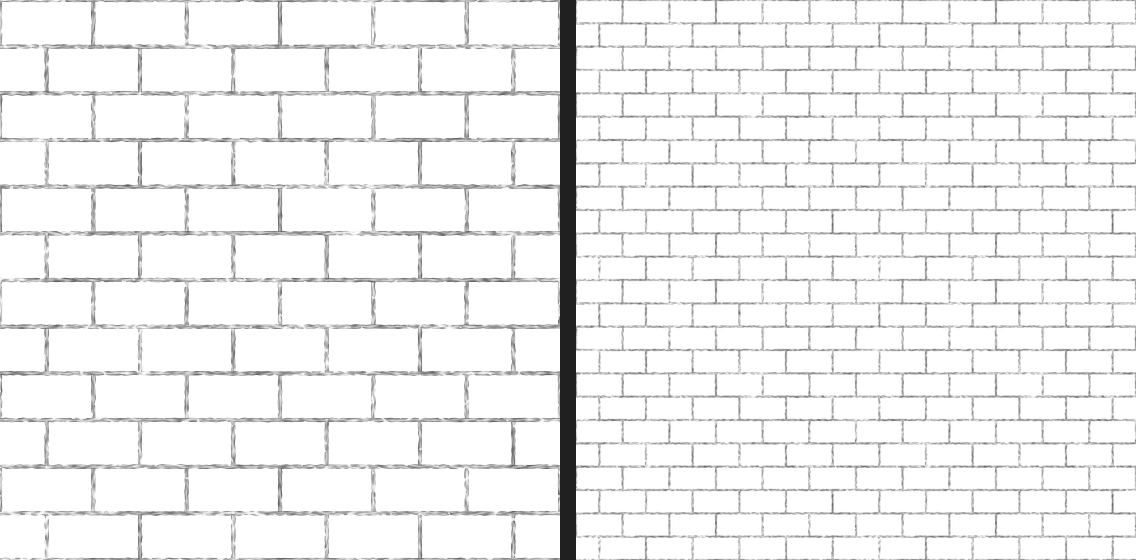
Left: one tile. Right: repeated 2 by 2.
Reproduce this pattern procedurally as a WebGL 1 fragment shader.

```glsl
precision highp float;

uniform vec2 u_resolution;

#define BRICKS vec2(6.0, 12.0)
#define HALF_JOINT 0.0036
#define ROUGHNESS 0.0016
#define STREAKS vec2(64.0, 256.0)
#define MORTAR_TONE 0.665
#define STREAK_CONTRAST 0.42
#define EDGE_SHADE 0.13
#define WEAR 0.16
#define FLECKS 0.75
#define BRICK_COLOR vec3(1.0)

vec2 gradientAt(vec2 cell, vec2 period) {
    cell = mod(cell, period);
    vec3 h = fract(cell.xyx * vec3(0.1031, 0.1030, 0.0973));
    h += dot(h, h.yzx + 33.33);
    float angle = 6.2831853 * fract((h.x + h.y) * h.z);
    return vec2(cos(angle), sin(angle));
}

// Gradient noise over the unit canvas, wrapping after a whole period
float wrappedNoise(vec2 uv, vec2 period) {
    vec2 p = uv * period;
    vec2 i = floor(p);
    vec2 f = p - i;
    vec2 w = f * f * f * (f * (f * 6.0 - 15.0) + 10.0);
    float a = dot(gradientAt(i, period), f);
    float b = dot(gradientAt(i + vec2(1.0, 0.0), period), f - vec2(1.0, 0.0));
    float c = dot(gradientAt(i + vec2(0.0, 1.0), period), f - vec2(0.0, 1.0));
    float d = dot(gradientAt(i + vec2(1.0, 1.0), period), f - vec2(1.0, 1.0));
    return mix(mix(a, b, w.x), mix(c, d, w.x), w.y);
}

// Distances to the nearest upright (x) and level (y) joint centres
vec2 jointDistances(vec2 uv) {
    vec2 p = uv * BRICKS;
    p.x += 0.5 * mod(floor(p.y) + 1.0, 2.0);
    return (0.5 - abs(fract(p) - 0.5)) / BRICKS;
}

// Coverage (x) and grey tone (y) of a joint; along.x runs down its length
vec2 mortar(vec2 along, float dist, float wear, float pixel) {
    float fine = wrappedNoise(along, STREAKS);
    float chips = wrappedNoise(along + 0.37, STREAKS * vec2(1.5, 0.75));
    float rough = dist + ROUGHNESS * chips;
    float coverage = 1.0 - smoothstep(-0.6, 0.6, (rough - HALF_JOINT) / pixel);
    float rim = smoothstep(0.35, 0.85, rough / HALF_JOINT);
    float tone = MORTAR_TONE + STREAK_CONTRAST * fine - EDGE_SHADE * (rim - 0.4);

    // Worn patches are paler and carry more bright flecks
    tone += WEAR * wear;
    float fleck = smoothstep(0.24, 0.42, chips + 0.3 * wear);
    tone = mix(tone, 1.0, FLECKS * fleck);
    return vec2(coverage, clamp(tone, 0.38, 1.0));
}

void main() {
    vec2 uv = gl_FragCoord.xy / u_resolution;
    float pixel = 1.0 / min(u_resolution.x, u_resolution.y);
    vec2 dist = jointDistances(uv);
    float wear = wrappedNoise(uv, vec2(7.0)) + 0.6 * wrappedNoise(uv, vec2(23.0));

    vec2 level = mortar(uv, dist.y, wear, pixel);
    vec2 upright = mortar(uv.yx, dist.x, wear, pixel);

    // Level joints run unbroken over the upright ones
    vec3 color = mix(BRICK_COLOR, vec3(upright.y), upright.x);
    color = mix(color, vec3(level.y), level.x);
    gl_FragColor = vec4(color, 1.0);
}
```
